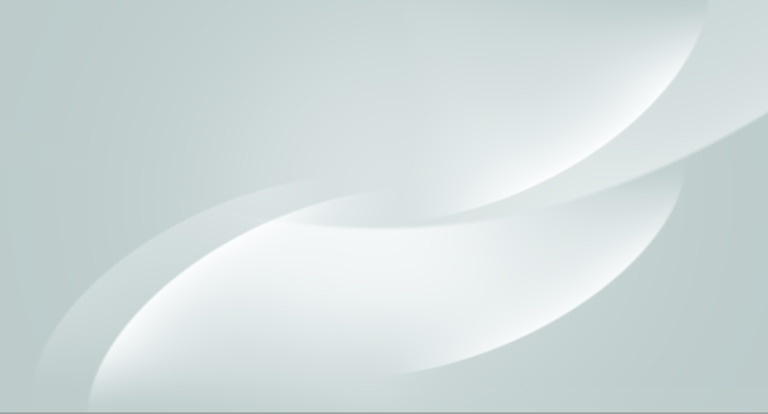
This background is drawn by a Shadertoy shader. Its source:

```glsl
// Pale grey-green backdrop with overlapping, softly lit curved wings.

// Quarter superellipse: x = depth inside the rim (0 at the rim, 1 at the centre),
// y = place along the rim (0 at the flat end, 1 at the steep end).
vec2 wing(vec2 p, vec2 centre, vec2 radius, vec2 facing) {
    vec2 q = max((p - centre) * facing / radius, 0.0001);
    vec2 powered = pow(q, vec2(1.67));
    return vec2(1.0 - pow(powered.x + powered.y, 1.0 / 1.67), q.x / (q.x + q.y));
}

// Smooth coverage of the area inside an edge.
float inside(float depth) {
    float blur = max(0.008, 2.0 / iResolution.y);
    return smoothstep(-blur, blur, depth);
}

// Light that is strongest at the rim and fades inward and toward both ends.
float rimLight(vec2 w, float falloff, float flatFade, float steepFade) {
    float ends = smoothstep(0.0, flatFade, w.y) * (1.0 - smoothstep(steepFade, 1.06, w.y));
    return inside(w.x) * exp(-max(w.x, 0.0) / falloff) * ends;
}

float bump(vec2 offset, vec2 size) {
    vec2 q = offset / size;
    return exp(-dot(q, q));
}

void mainImage(out vec4 fragColor, in vec2 fragCoord) {
    vec2 uv = fragCoord / iResolution.xy;
    vec2 p = uv * vec2(1.846, 1.0);
    vec3 white = vec3(0.99, 0.995, 1.0);
    vec3 color = vec3(0.738, 0.797, 0.795);

    // Broad glow behind everything
    color = mix(color, white, 0.47 * bump(p - vec2(0.95, 0.53), vec2(0.5)));

    // Wing shapes and the long fold that crosses them
    vec2 upper = wing(p, vec2(0.962, 1.0), vec2(0.74, 0.534), vec2(1.0, -1.0));
    vec2 lower = wing(p, vec2(0.889, 0.591), vec2(0.757, 0.5), vec2(1.0, -1.0));
    vec2 inner = wing(p, vec2(0.962, 0.014), vec2(0.75, 0.529), vec2(-1.0, 1.0));
    vec2 outer = wing(p, vec2(0.817, 0.063), vec2(0.738, 0.51), vec2(-1.0, 1.0));
    float foldX = p.x - 0.913;
    float fold = p.y - 0.447 - 0.324 * foldX * foldX;
    float above = inside(fold);
    float below = 1.0 - above;

    // Translucent veils: outer left, then upper right
    color = mix(color, white, 0.27 * rimLight(outer, 0.35, 0.25, 0.65));
    float veil = smoothstep(0.95, 1.45, p.x) * (0.14 + 0.36 * exp(-max(fold, 0.0) / 0.25));
    color = mix(color, white, veil * above * (1.0 - inside(upper.x)));

    // Luminous body under the fold
    float body = mix(1.0, inside(lower.x), smoothstep(0.0, 0.25, lower.y));
    body *= inside(inner.x) * below;
    color = mix(color, white, body * 0.68 * bump(p - vec2(0.92, 0.37), vec2(0.42, 0.23)));
    color = mix(color, white, below * 0.45 * exp(min(fold, 0.0) / 0.04)
        * bump(vec2(p.x - 0.89, 0.0), vec2(0.22, 1.0)));

    // Bright rims
    color = mix(color, white, 0.96 * rimLight(inner, 0.22, 0.42, 0.7));
    color = mix(color, white, 0.92 * below * rimLight(lower, 0.22, 0.4, 0.6));
    color = mix(color, white, 0.98 * rimLight(upper, 0.27, 0.35, 0.65));

    // Thin grey line along the bottom
    color = mix(color, vec3(0.6, 0.63, 0.63), 1.0 - smoothstep(0.002, 0.006, uv.y));
    fragColor = vec4(color, 1.0);
}
```
